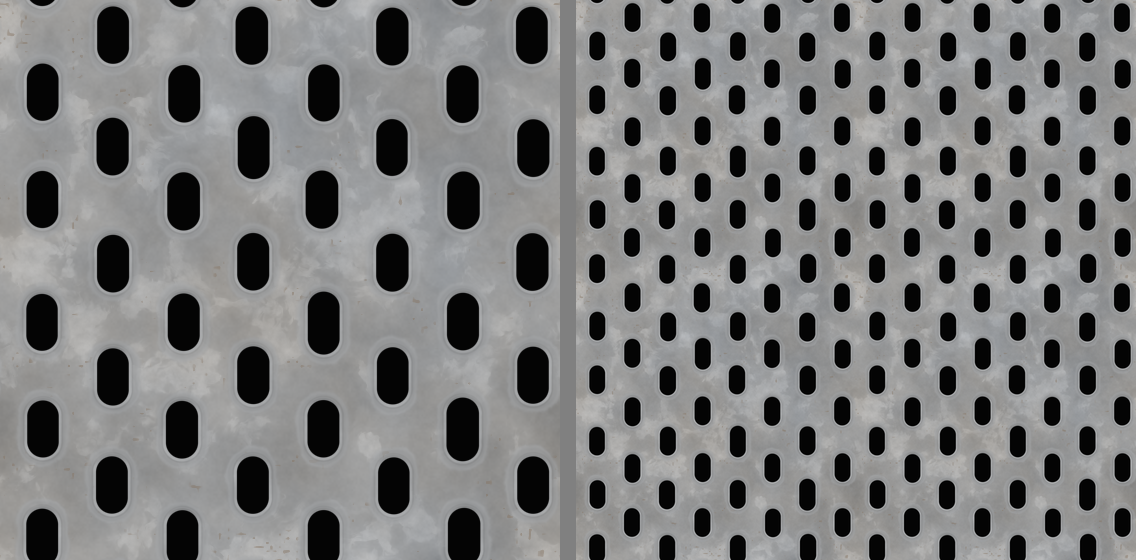
Left, the tile; right, the same tile 2 across and 2 down.
Write a Shadertoy shader that draws this texture.

```glsl
// Galvanised steel sheet perforated by staggered upright slots.
// Slots are capsule distance fields on a jittered grid, each with a worn rim and halo;
// the mottled zinc is warped value noise whose lattice wraps at the canvas edge.

const float COLUMNS = 8.0;
const float ROWS = 5.0;                      // slots per column
const float COLUMN_SHIFT = 0.1146;           // in columns
const vec2 ROW_START = vec2(-0.172, 0.333);  // first slot of even, odd columns, in rows
const float SLOT_RADIUS = 0.0286;
const float SLOT_STRAIGHT = 0.0228;          // half length of the straight sides
const float SLOT_JITTER = 0.0022;
const float STRETCH_CHANCE = 0.07;
const float STRETCH = 0.005;
const float RIM_WIDTH = 0.0045;
const float HALO_WIDTH = 0.019;
// Uneven punching: vertical drift of each row, even and odd columns
const float DRIFT_EVEN[5] = float[5](-0.005, 0.001, -0.0075, 0.010, 0.001);
const float DRIFT_ODD[5] = float[5](-0.002, -0.004, 0.002, 0.005, -0.001);

const vec3 HOLE_COLOR = vec3(0.016);
const vec3 METAL_COLOR = vec3(0.603, 0.604, 0.603);
const vec3 HALO_COLOR = vec3(0.590, 0.598, 0.606);
const vec3 RIM_DARK = vec3(0.535, 0.54, 0.545);
const vec3 RIM_LIGHT = vec3(0.655, 0.662, 0.668);
const vec3 WARM_TINT = vec3(0.018, 0.002, -0.018);
const vec3 RUST_COLOR = vec3(0.52, 0.45, 0.38);

// Integer hash of a lattice cell, 0 to 1
float hash(vec2 cell, uint seed) {
    uvec2 c = uvec2(cell);
    uint h = c.x * 1597u + c.y * 51749u + seed * 7919u;
    h = (h ^ (h >> 15)) * 73471u + 12345u;
    h = (h ^ (h >> 13)) * 91183u;
    h = (h ^ (h >> 16)) * 60493u;
    return float((h ^ (h >> 15)) & 65535u) / 65535.0;
}

// Value noise with a whole number of cells across the canvas
float noise(vec2 p, vec2 period, uint seed) {
    vec2 g = p * period;
    vec2 a = mod(floor(g), period);
    vec2 b = mod(a + 1.0, period);
    vec2 f = fract(g);
    f = f * f * (3.0 - 2.0 * f);
    return mix(mix(hash(a, seed), hash(vec2(b.x, a.y), seed), f.x),
               mix(hash(vec2(a.x, b.y), seed), hash(b, seed), f.x), f.y);
}

float fbm(vec2 p, float period, uint seed) {
    float sum = 0.0, weight = 0.5, total = 0.0;
    for (uint i = 0u; i < 5u; i++) {
        sum += weight * noise(p, vec2(period), seed + i);
        total += weight;
        weight *= 0.58;
        period *= 2.0;
    }
    return sum / total;
}

// Signed distance to the nearest slot in x, height inside its cell in y
vec2 slotField(vec2 p) {
    float gx = p.x * COLUMNS - COLUMN_SHIFT;
    float column = mod(floor(gx), COLUMNS);
    bool odd = mod(column, 2.0) > 0.5;
    float gy = p.y * ROWS - (odd ? ROW_START.y : ROW_START.x);
    float row = mod(floor(gy + 0.5), ROWS);
    vec2 q = vec2((fract(gx) - 0.5) / COLUMNS, (fract(gy + 0.5) - 0.5) / ROWS);
    vec2 id = vec2(column, row);
    q.y -= odd ? DRIFT_ODD[int(row)] : DRIFT_EVEN[int(row)];
    q -= SLOT_JITTER * (2.0 * vec2(hash(id, 1u), hash(id, 2u)) - 1.0);
    float straight = SLOT_STRAIGHT + STRETCH * step(hash(id, 3u), STRETCH_CHANCE);
    float radius = SLOT_RADIUS + 0.0012 * (hash(id, 4u) - 0.5);
    float d = length(vec2(q.x, max(abs(q.y) - straight, 0.0))) - radius;
    return vec2(d, q.y);
}

// Mottled zinc: clouds, pale crystalline patches, grain and rust flecks
vec3 zinc(vec2 p) {
    vec2 warp = vec2(fbm(p, 9.0, 10u), fbm(p, 9.0, 20u)) - 0.5;
    float cloud = fbm(p + 0.05 * warp, 6.0, 30u);
    float flake = fbm(p + 0.09 * warp.yx, 15.0, 40u);
    float patches = smoothstep(0.53, 0.63, flake + 0.35 * (cloud - 0.5));
    float grain = noise(p, vec2(256.0), 50u) + noise(p, vec2(110.0), 51u) - 1.0;
    vec3 color = METAL_COLOR + 0.20 * (cloud - 0.5) + 0.10 * (flake - 0.5);
    color += patches * (0.038 + 0.10 * (fbm(p, 40.0, 60u) - 0.5)) + 0.013 * grain;
    color += WARM_TINT * 2.5 * (fbm(p, 5.0, 70u) - 0.47);
    float fleck = smoothstep(0.80, 0.92, noise(p, vec2(130.0), 80u))
                * smoothstep(0.72, 0.85, noise(p, vec2(23.0), 81u));
    return mix(color, RUST_COLOR, 0.45 * fleck);
}

void mainImage(out vec4 fragColor, in vec2 fragCoord) {
    vec2 p = fragCoord / iResolution.xy;
    p.y = 1.0 - p.y;  // rows count downward
    float pixel = 1.0 / min(iResolution.x, iResolution.y);
    vec2 slot = slotField(p);
    float d = slot.x;
    float wear = fbm(p, 20.0, 90u) - 0.5;
    vec3 color = zinc(p);

    // Smooth pressed halo with a faint raised outer edge
    float edge = HALO_WIDTH + 0.016 * wear;
    float halo = 1.0 - smoothstep(edge - 0.006, edge + 0.004, d);
    color = mix(color, HALO_COLOR + 0.08 * wear, 0.62 * halo);
    color += 0.020 * smoothstep(0.005, 0.0, abs(d - edge + 0.004));
    color -= 0.030 * smoothstep(0.003, 0.0, abs(d - RIM_WIDTH - 0.002));

    // Rim, shaded along its upper arc
    float lit = smoothstep(-0.052, -0.030, slot.y);
    vec3 rim = mix(RIM_DARK, RIM_LIGHT, lit) + 0.12 * wear;
    float rimEdge = RIM_WIDTH + 0.003 * wear;
    color = mix(color, rim, 0.85 * (1.0 - smoothstep(rimEdge - pixel, rimEdge + pixel, d)));

    // Punched opening
    color = mix(HOLE_COLOR, color, smoothstep(-0.8 * pixel, 0.8 * pixel, d));
    fragColor = vec4(color, 1.0);
}
```
